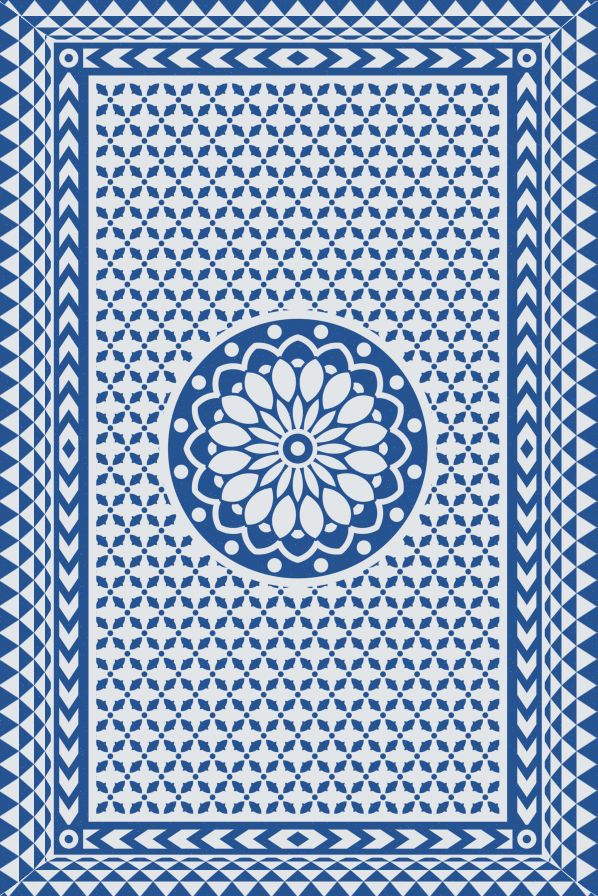
A Shadertoy shader for this pattern:

```glsl
// Blue and white ornamental panel: a sixteen-fold rosette over a lattice of
// leaves, framed by a chevron chain and mitred rows of shrinking triangles.
// Shapes are signed distances in percent of the canvas width; ink is layered.

const float PI = 3.14159265;
const vec3 PAPER = vec3(0.89, 0.90, 0.91);
const vec3 INK = vec3(0.12, 0.33, 0.61);
const vec3 DARK_INK = vec3(0.18, 0.32, 0.51);
const vec2 PANEL = vec2(35.0, 62.4);
const vec2 RAIL = vec2(38.3, 65.3);
const vec2 BAND = vec2(40.8, 67.9);
const vec2 HALF_CANVAS = vec2(50.0, 75.0);
const vec2 CELL = vec2(2.85, 3.43);
const float FOLDS = 16.0;

float fill(float d, float soft) { return smoothstep(soft, -soft, d); }

float boxDist(vec2 p, vec2 halfSize) {
    vec2 q = abs(p) - halfSize;
    return length(max(q, 0.0)) + min(max(q.x, q.y), 0.0);
}

// Pointed lens standing along y, given half width and half length
float lens(vec2 p, float w, float len) {
    p = abs(p);
    float r = (len * len + w * w) / (2.0 * w);
    float d = r - w;
    return (p.y - len) * d > p.x * len
        ? length(p - vec2(0.0, len))
        : length(p + vec2(d, 0.0)) - r;
}

// Lens with different lengths above and below its widest line
float petal(vec2 p, float w, float up, float down) {
    return lens(p, w, p.y > 0.0 ? up : down);
}

// Fold the plane into one of n sectors, centred on the y axis
vec2 sector(vec2 p, float n, float turn) {
    float wedge = 2.0 * PI / n;
    float a = atan(p.x, p.y) + turn * wedge;
    a = mod(a + 0.5 * wedge, wedge) - 0.5 * wedge;
    return length(p) * vec2(sin(a), cos(a));
}

// Diagonal leaves that gather around dots on alternate grid corners
float lattice(vec2 p) {
    vec2 id = floor(p / CELL);
    vec2 q = p - (id + 0.5) * CELL;
    float side = mod(id.x + id.y, 2.0) < 0.5 ? 1.0 : -1.0;
    vec2 leaf = vec2(q.x - side * q.y, q.y + side * q.x) * 0.7071;
    float d = min(lens(leaf, 0.66, 1.45), lens(leaf.yx, 0.42, 0.98));
    vec2 corner = floor(p / CELL + 0.5);
    float dotDist = length(p - corner * CELL) - 0.48;
    return mod(corner.x + corner.y, 2.0) < 0.5 ? min(d, dotDist) : d;
}

// White chevrons pointing away from the middle of a rail
float chain(float along, float across, float reach, float period) {
    float s = abs(along) + 1.5 * abs(across);
    float stripe = abs(fract(s / period) - 0.62) - 0.28;
    float d = max(stripe * period * 0.55, abs(across) - 1.6);
    return max(d, abs(along) - reach);
}

// Rows of triangles, narrower towards the inside, mitred at the corners
float triangles(vec2 p, float period) {
    vec2 e = (abs(p) - BAND) / (HALF_CANVAS - BAND);
    float depth = clamp(1.0 - max(e.x, e.y), 0.0, 1.0);
    float along = e.x > e.y ? p.y : p.x;
    float start = 0.0;
    float width = 0.37;
    float row = 0.0;
    for (int k = 0; k < 3; k++) {
        if (depth > start + width) {
            start += width;
            width *= 0.73;
            row += 1.0;
        }
    }
    float rise = (depth - start) / width;
    float wave = 2.0 * abs(fract(along / period + 0.5 * row) - 0.5);
    return (wave - 1.0 + rise) * period * 0.3;
}

// Ink amount of the rosette
float rosette(vec2 p, float soft) {
    float r = length(p);
    vec2 arch = sector(p, FOLDS, 0.0);
    vec2 gap = sector(p, FOLDS, 0.5);
    // Scalloped outline, outer beads and half-moons
    float outline = abs(lens(arch - vec2(0.0, 14.0), 3.5, 4.6)) - 0.5;
    float moon = max(length(arch - vec2(0.0, 13.7)) - 1.35, 13.6 - arch.y);
    float bead = length(gap - vec2(0.0, 19.9)) - 1.2;
    float white = min(max(outline, 14.0 - r), min(moon, bead));
    float ink = 1.0 - fill(white, soft);
    // Broad petals with a moat, then slim petals
    float broad = petal(gap - vec2(0.0, 11.9), 1.95, 3.4, 4.0);
    ink = max(ink, fill(broad - 0.45, soft));
    ink = min(ink, 1.0 - fill(broad, soft));
    float slim = petal(arch - vec2(0.0, 6.1), 0.85, 2.9, 3.4);
    ink = max(ink, fill(slim - 0.3, soft));
    ink = min(ink, 1.0 - fill(slim, soft));
    // Hub rings
    ink = mix(ink, 0.0, fill(r - 3.3, soft));
    return mix(ink, 1.0, fill(abs(r - 1.85) - 0.65, soft));
}

float pattern(vec2 p, float soft) {
    float ink = fill(triangles(p, 4.4), soft);
    ink = mix(ink, 0.0, fill(boxDist(p, BAND + 0.5), soft));
    ink = mix(ink, 1.0, fill(boxDist(p, BAND), soft));
    // Chain on the four rails, ringed studs in the corners
    vec2 q = abs(p) - RAIL;
    float links = min(chain(p.y, q.x, RAIL.y - 2.4, 4.9),
                      chain(p.x, q.y, RAIL.x - 2.4, 5.6));
    ink = mix(ink, 0.0, fill(links, soft));
    ink = mix(ink, 0.0, fill(abs(length(q) - 1.15) - 0.45, soft));
    // Panel, lattice of whole cells and rosette
    ink = mix(ink, 0.0, fill(boxDist(p, PANEL), soft));
    float edge = boxDist(p, CELL * vec2(12.0, 18.0) - 0.5);
    float field = max(lattice(p), max(edge, 23.2 - length(p)));
    ink = mix(ink, 1.0, fill(field, soft));
    return mix(ink, rosette(p, soft), fill(length(p) - 21.7, soft));
}

// Cellular noise: distance to the nearest scattered point
float cellular(vec2 p) {
    vec2 id = floor(p);
    float nearest = 2.0;
    for (int k = 0; k < 9; k++) {
        vec2 n = id + vec2(k % 3 - 1, k / 3 - 1);
        vec2 jitter = fract(sin(vec2(dot(n, vec2(12.7, 31.1)),
                                     dot(n, vec2(26.9, 18.3)))) * 4375.5);
        nearest = min(nearest, length(n + jitter - p));
    }
    return nearest;
}

void mainImage(out vec4 fragColor, in vec2 fragCoord) {
    float pixel = 100.0 / iResolution.x;
    vec2 p = (fragCoord - 0.5 * iResolution.xy) * pixel + vec2(0.2, 0.1);
    float ink = 0.0;
    for (int k = 0; k < 4; k++) {
        vec2 offset = vec2(k % 2, k / 2) * 0.5 - 0.25;
        ink += 0.25 * pattern(p + offset * pixel, 0.5 * pixel);
    }
    // Slightly uneven print
    float grain = cellular(p * 2.2);
    vec3 inkColor = mix(INK, DARK_INK, smoothstep(0.25, 0.7, grain));
    inkColor += 0.1 * smoothstep(0.1, 0.02, grain);
    fragColor = vec4(mix(PAPER, inkColor, ink), 1.0);
}
```
